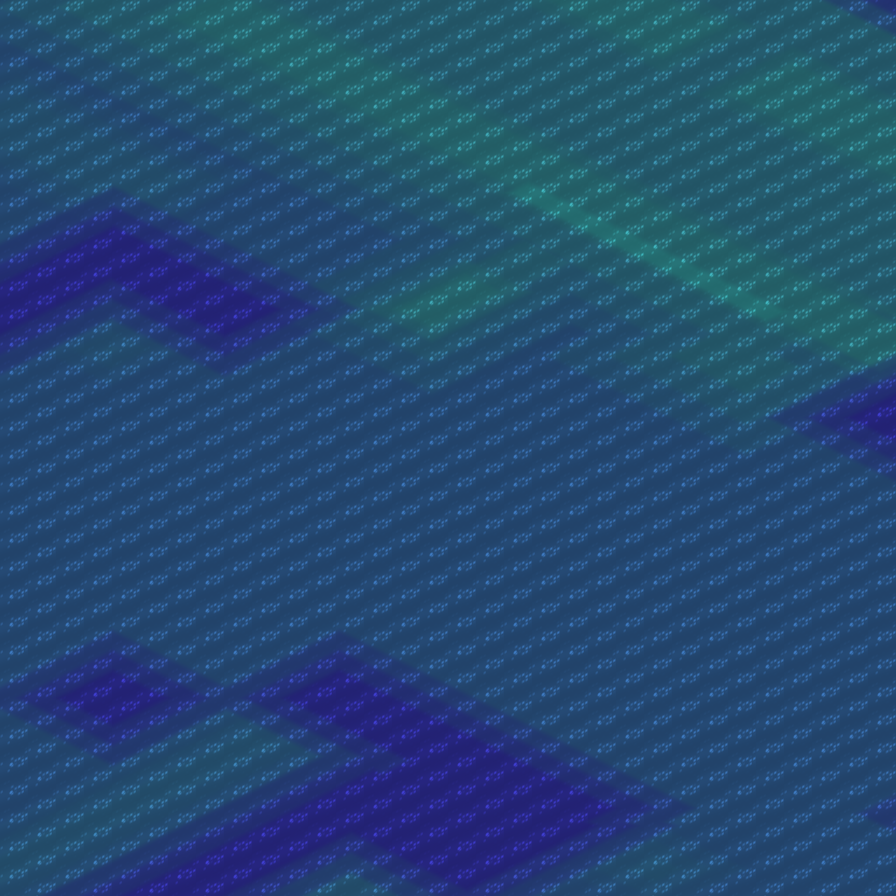
Give the GLSL for this background, as a WebGL 1 fragment shader.

```glsl
precision highp float;
// Terraced map of blue ground, teal ridges and violet basins, overlaid with glints.
// Every landform is a bar in a 2:1 isometric metric; terraces are offsets of its
// distance, and a sheared repeating tile scatters small sparkles over the whole.

uniform vec2 u_resolution;

#define EDGE_SOFT 0.005
#define BASIN_STEP 0.022
#define TEAL_STEP 0.034
#define FOOT_STEP 0.018
#define TILE_COUNT 32.0
#define DOTS_PER_TILE 8.0
#define GLINT_GAIN 0.68
#define STREAK_GAIN 0.10

const vec3 BLUE = vec3(0.138, 0.275, 0.435);
const vec3 TEAL = vec3(0.140, 0.345, 0.415);
const vec3 GREEN = vec3(0.142, 0.383, 0.415);
const vec3 CREST = vec3(0.145, 0.435, 0.450);
const vec3 VIOLET = vec3(0.142, 0.140, 0.475);

float hash(vec2 p) {
  return fract(sin(dot(p, vec2(127.1, 311.7))) * 43758.5453);
}

vec2 iso(vec2 p) {
  return vec2(0.5 * p.x + p.y, 0.5 * p.x - p.y);
}

// Signed distance to an isometric bar from a to b, grown by radius
float bar(vec2 p, vec2 a, vec2 b, float radius) {
  vec2 d = abs(iso(p - 0.5 * (a + b))) - 0.5 * abs(iso(b - a));
  return max(d.x, d.y) - radius;
}

float inside(float d) {
  return 1.0 - smoothstep(-EDGE_SOFT, EDGE_SOFT, d);
}

// Core plus two outer rings, from 0 to 1
float terraces(float d, float width) {
  return (inside(d) + inside(d - width) + inside(d - 2.0 * width)) / 3.0;
}

float basins(vec2 p) {
  // Left chevron and lone diamond
  float d = bar(p, vec2(0.124, 0.717), vec2(0.254, 0.655), 0.029);
  d = min(d, bar(p, vec2(0.124, 0.717), vec2(-0.026, 0.642), 0.029));
  d = min(d, bar(p, vec2(0.126, 0.221), vec2(0.126, 0.221), 0.031));
  // Large lower basin with its arm
  d = min(d, bar(p, vec2(0.378, 0.221), vec2(0.625, 0.098), 0.031));
  d = min(d, bar(p, vec2(0.488, 0.095), vec2(0.521, 0.078), 0.072));
  d = min(d, bar(p, vec2(0.417, 0.112), vec2(0.169, -0.012), 0.029));
  // Right border
  d = min(d, bar(p, vec2(1.010, 0.534), vec2(1.010, 0.534), 0.032));
  d = min(d, bar(p, vec2(0.964, 1.026), vec2(1.030, 0.993), 0.004));
  return min(d, bar(p, vec2(1.030, 0.092), vec2(1.030, 0.092), -0.008));
}

float highland(vec2 p) {
  float d = bar(p, vec2(0.220, 1.000), vec2(0.850, 0.670), 0.070);
  d = min(d, bar(p, vec2(0.600, 1.020), vec2(1.030, 0.800), 0.170));
  d = min(d, bar(p, vec2(0.807, 0.603), vec2(0.833, 0.590), 0.030));
  return min(d, bar(p, vec2(0.482, 0.655), vec2(0.586, 0.707), 0.026));
}

float foothills(vec2 p) {
  float d = bar(p, vec2(0.370, 0.010), vec2(0.370, 0.010), 0.025);
  d = min(d, bar(p, vec2(0.280, 0.168), vec2(0.000, 0.030), 0.015));
  d = min(d, bar(p, vec2(0.124, 0.610), vec2(0.124, 0.610), 0.004));
  d = min(d, bar(p, vec2(0.000, 0.860), vec2(0.160, 0.800), 0.025));
  return min(d, bar(p, vec2(0.730, 0.030), vec2(0.730, 0.030), 0.015));
}

float ridges(vec2 p) {
  float d = bar(p, vec2(0.247, 0.980), vec2(0.990, 0.616), 0.027);
  d = min(d, bar(p, vec2(0.640, 1.020), vec2(0.740, 0.970), 0.035));
  d = min(d, bar(p, vec2(0.885, 0.895), vec2(1.050, 0.812), 0.036));
  return min(d, bar(p, vec2(0.482, 0.655), vec2(0.520, 0.674), 0.020));
}

// Sheared tile: a soft streak and hashed dots gathered along it
float glints(vec2 p) {
  vec2 tile = fract(vec2(p.x, p.y - 0.5 * p.x) * TILE_COUNT);
  vec2 dotId = floor(tile * DOTS_PER_TILE);
  vec2 offset = fract(tile * DOTS_PER_TILE) - 0.5;
  float across = tile.y - 0.5 + 0.15 * (tile.x - 0.5);
  float streak = exp(-14.0 * across * across);
  float strength = smoothstep(0.60, 1.0, hash(dotId + 3.0)) * streak;
  float mainDot = 1.0 - smoothstep(0.02, 0.09, length(tile - vec2(0.4, 0.5)));
  float sparkle = max(strength * exp(-7.0 * dot(offset, offset)), mainDot);
  return GLINT_GAIN * sparkle + STREAK_GAIN * (streak - 0.5);
}

void main() {
  vec2 p = gl_FragCoord.xy / u_resolution;

  // Rising ground
  vec3 color = mix(BLUE, TEAL, 0.45 * terraces(foothills(p), FOOT_STEP));
  color = mix(color, TEAL, terraces(highland(p), TEAL_STEP));
  color = mix(color, GREEN, 0.5 * (inside(ridges(p)) + inside(ridges(p) - 0.016)));
  float crest = bar(p, vec2(0.590, 0.785), vec2(0.855, 0.652), 0.011);
  color = mix(color, CREST, inside(crest));

  // Sunken ground
  color = mix(color, VIOLET, terraces(basins(p), BASIN_STEP));

  color *= 1.0 + glints(p);
  gl_FragColor = vec4(color, 1.0);
}
```
